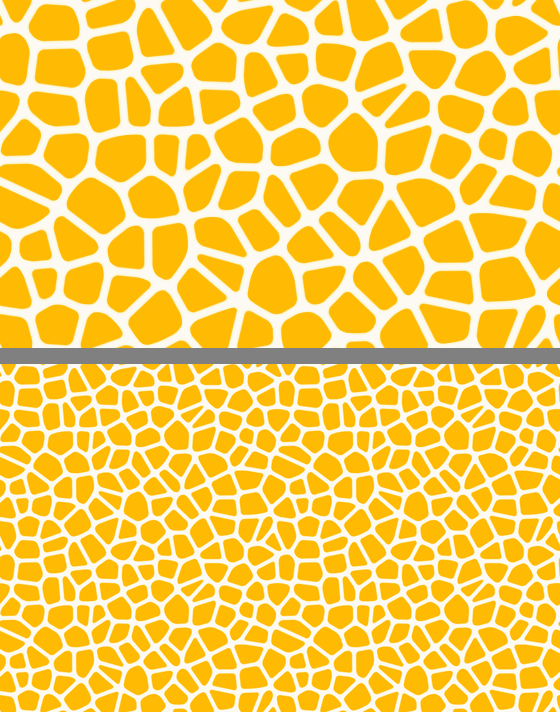
Top: one tile. Bottom: repeated 2 by 2.
A WebGL 1 fragment shader for this pattern:

```glsl
precision highp float;
// Giraffe-like patches: rounded amber Voronoi cells parted by even cream bands.
// Jittered points on a staggered, wrapping grid seed the cells; each patch is
// the cell inset by half a band, with its corners rounded by a soft intersection.

uniform vec2 u_resolution;

const vec2 GRID = vec2(12.0, 8.0);   // whole cells per canvas, even row count
const float JITTER = 0.80;           // share of a grid cell a seed may roam
const float HALF_BAND = 0.094;       // lengths below are in grid cell heights
const float CORNER_RADIUS = 0.14;
const float EDGE_SOFTNESS = 0.022;
const float HALO_WIDTH = 0.055;

const vec3 AMBER = vec3(1.0, 0.728, 0.012);
const vec3 PALE_CREAM = vec3(0.982, 0.975, 0.88);
const vec3 CREAM = vec3(0.992, 0.98, 0.957);

vec2 hash2(vec2 p) {
  vec3 q = fract((p.xyx * 17.3 + 5.7) * vec3(0.1031, 0.1030, 0.0973));
  q += dot(q, q.yzx + 33.33);
  return fract((q.xx + q.yz) * q.zy);
}

// Seed of a grid cell, with odd rows shifted by half a cell.
vec2 seedPoint(vec2 cell, vec2 grid, float jitter) {
  vec2 stagger = vec2(0.5 * mod(cell.y, 2.0), 0.0);
  return cell + stagger + 0.5 + jitter * (hash2(mod(cell, grid)) - 0.5);
}

// Grid cell whose seed lies nearest to p.
vec2 nearestCell(vec2 p, vec2 grid, vec2 metric, float jitter) {
  vec2 home = floor(p);
  vec2 best = home;
  float bestDist = 1e5;
  for (int j = -2; j <= 2; j++) {
    for (int i = -2; i <= 2; i++) {
      vec2 cell = home + vec2(float(i), float(j));
      vec2 offset = (seedPoint(cell, grid, jitter) - p) * metric;
      float d = dot(offset, offset);
      if (d < bestDist) {
        bestDist = d;
        best = cell;
      }
    }
  }
  return best;
}

// Signed depth inside the rounded patch: positive within, negative in the band.
float patchDepth(vec2 p, vec2 grid, vec2 metric, float jitter,
                 float inset, float radius) {
  vec2 own = nearestCell(p, grid, metric, jitter);
  vec2 a = (seedPoint(own, grid, jitter) - p) * metric;
  float overlap = 0.0;
  for (int j = -2; j <= 2; j++) {
    for (int i = -2; i <= 2; i++) {
      if (i == 0 && j == 0) continue;
      vec2 cell = own + vec2(float(i), float(j));
      vec2 b = (seedPoint(cell, grid, jitter) - p) * metric;
      float border = dot(0.5 * (a + b), normalize(b - a)) - inset;
      float k = max(radius - border, 0.0);
      overlap += k * k;
    }
  }
  return radius - sqrt(overlap);
}

vec3 shade(float depth, float softness, float halo) {
  vec3 band = mix(PALE_CREAM, CREAM, smoothstep(softness, halo, -depth));
  return mix(band, AMBER, smoothstep(-softness, softness, depth));
}

void main() {
  vec2 p = gl_FragCoord.xy / u_resolution * GRID;
  // Scale that makes grid distances isotropic on the canvas.
  vec2 metric = vec2(u_resolution.x / u_resolution.y * GRID.y / GRID.x, 1.0);
  float pixel = GRID.y / u_resolution.y;
  float softness = max(EDGE_SOFTNESS, 0.7 * pixel);

  float depth = patchDepth(p, GRID, metric, JITTER, HALF_BAND, CORNER_RADIUS);
  gl_FragColor = vec4(shade(depth, softness, softness + HALO_WIDTH), 1.0);
}
```
